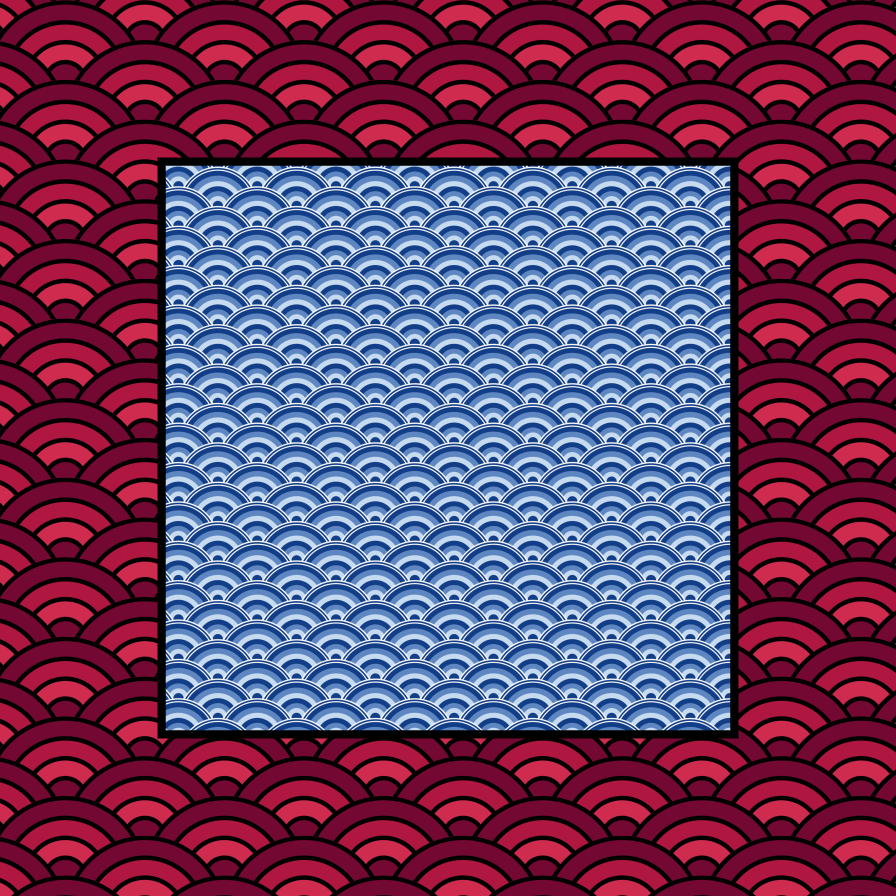
Reproduce this pattern procedurally as a WebGL 1 fragment shader.

```glsl
precision highp float;
uniform vec2 u_resolution;

const vec3 BLACK = vec3(0.0);
const vec3 MAROON = vec3(0.45, 0.03, 0.20);
const vec3 CRIMSON = vec3(0.69, 0.09, 0.25);
const vec3 PINK = vec3(0.81, 0.17, 0.31);
const vec3 NAVY = vec3(0.07, 0.24, 0.53);
const vec3 SKY = vec3(0.37, 0.53, 0.76);
const vec3 PALE = vec3(0.78, 0.86, 0.94);
const vec3 WHITE = vec3(0.98);

const float STROKE = 0.028;

// Coverage of the region where d is below the edge
float inside(float d, float edge, float aa) {
  return 1.0 - smoothstep(edge - aa, edge + aa, d);
}

// Four outlined bands, r = 1 at the rim
vec3 redRings(float r, float aa) {
  vec3 color = MAROON;
  color = mix(color, CRIMSON, inside(r, 0.75, aa));
  color = mix(color, PINK, inside(r, 0.5, aa));
  color = mix(color, MAROON, inside(r, 0.25, aa));
  float lineDist = abs(fract(r * 4.0 + 0.5) - 0.5) * 0.25;
  float line = inside(lineDist, STROKE, aa) * step(0.125, r);
  return mix(color, BLACK, line);
}

// Double white rim around two sets of graded bands
vec3 blueRings(float r, float aa) {
  vec3 color = WHITE;
  color = mix(color, NAVY, inside(r, 0.965, aa));
  color = mix(color, WHITE, inside(r, 0.925, aa));
  color = mix(color, NAVY, inside(r, 0.895, aa));
  color = mix(color, SKY, inside(r, 0.77, aa));
  color = mix(color, PALE, inside(r, 0.63, aa));
  color = mix(color, NAVY, inside(r, 0.50, aa));
  color = mix(color, SKY, inside(r, 0.375, aa));
  color = mix(color, PALE, inside(r, 0.25, aa));
  return mix(color, NAVY, inside(r, 0.13, aa));
}

// Staggered overlapping scales, painted from the back row to the front
vec3 scales(vec2 uv, vec2 anchor, float radius, float pixel, bool isRed) {
  vec2 p = (uv - anchor) / radius;
  float aa = 0.7 * pixel / radius;
  float rim = isRed ? 1.0 + STROKE : 1.0;
  vec3 color = isRed ? MAROON : NAVY;
  float backRow = floor(p.y * 2.0) + 1.0;
  for (int i = 0; i < 4; i++) {
    float row = backRow - float(i);
    float x = mod(p.x - mod(row, 2.0) + 1.0, 2.0) - 1.0;
    float r = length(vec2(x, p.y - row * 0.5));
    vec3 rings = isRed ? redRings(r, aa) : blueRings(r, aa);
    color = mix(color, rings, inside(r, rim, aa));
  }
  return color;
}

void main() {
  vec2 uv = gl_FragCoord.xy / u_resolution;
  float pixel = 1.0 / min(u_resolution.x, u_resolution.y);

  vec3 border = scales(uv, vec2(0.0729, 0.9085), 0.0888, pixel, true);
  vec3 panel = scales(uv, vec2(0.4629, 0.6163), 0.04395, pixel, false);

  // Square panel with a black frame
  vec2 q = abs(uv - 0.5);
  float square = max(q.x, q.y);
  vec3 color = mix(border, BLACK, inside(square, 0.3242, 0.5 * pixel));
  color = mix(color, panel, inside(square, 0.3151, 0.5 * pixel));
  gl_FragColor = vec4(color, 1.0);
}
```
